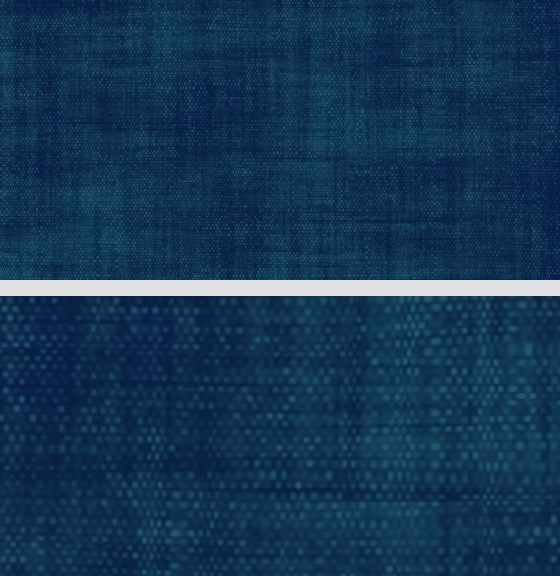
Top, the full canvas; bottom, a detail of the centre.
Write a Shadertoy shader that draws this texture.

```glsl
const vec3 NAVY = vec3(0.030, 0.135, 0.260);
const vec3 TEAL = vec3(0.110, 0.295, 0.402);
const vec3 DYE_SHIFT = vec3(-0.004, 0.011, -0.010);
const vec2 STITCHES = vec2(80.0, 94.0);   // stitches per canvas height
const float BASE_TONE = 0.27;
const float STITCH_GAIN = 0.56;
const float GRAIN_GAIN = 0.15;
const float BLOTCH_GAIN = 0.25;
const float BAND_GAIN = 0.18;
const float THREAD_GAIN = 0.15;
const float SLUB_GAIN = 0.30;
const float WOBBLE = 0.004;
const float PI = 3.14159;

float hash(vec2 p) {
    vec3 h = fract(p.xyx * 0.1031);
    h += dot(h, h.yzx + 33.33);
    return fract((h.x + h.y) * h.z);
}

float noise(vec2 p) {
    vec2 cell = floor(p);
    vec2 f = fract(p);
    f = f * f * (3.0 - 2.0 * f);
    float low = mix(hash(cell), hash(cell + vec2(1, 0)), f.x);
    float high = mix(hash(cell + vec2(0, 1)), hash(cell + vec2(1, 1)), f.x);
    return mix(low, high, f.y);
}

float signedNoise(vec2 p) {
    return 2.0 * noise(p) - 1.0;
}

float fbm(vec2 p) {
    float sum = 0.0;
    float gain = 0.6;
    for (int i = 0; i < 4; i++) {
        sum += gain * signedNoise(p);
        p = p * 2.1 + 17.3;
        gain *= 0.55;
    }
    return sum;
}

// Staggered rows of raised stitches, uneven in spacing and brightness
float stitches(vec2 p, float pixel) {
    vec2 q = p * STITCHES;
    q.x += 0.6 * signedNoise(vec2(p.x * 30.0, p.y * 3.0));
    q.y += 0.6 * signedNoise(vec2(p.x * 3.0, p.y * 34.0) + 47.0);
    q.x += 0.5 * mod(floor(q.y), 2.0);
    vec2 cell = floor(q);
    vec2 f = q - cell - 0.5;
    float bump = (0.5 + 0.5 * cos(2.0 * PI * f.x)) * cos(PI * f.y);
    float strength = mix(0.1, 1.8, hash(cell + 41.0)) * mix(0.6, 1.4, noise(p * 13.0 + 3.0));
    float coarse = smoothstep(0.5, 1.2, pixel * STITCHES.y);
    return mix(bump * strength, 0.3, coarse);
}

// Broad uneven bands along both thread directions
float bands(vec2 p) {
    float warp = signedNoise(vec2(p.x * 8.0, p.y * 0.7) + 5.0)
               + 0.8 * signedNoise(vec2(p.x * 34.0, p.y * 1.6) + 23.0);
    float weft = 0.9 * signedNoise(vec2(p.x * 1.2, p.y * 10.0) + 61.0)
               + 0.8 * signedNoise(vec2(p.x * 2.0, p.y * 36.0) + 83.0);
    return 0.8 * (warp + weft);
}

// Fine variation from one thread to the next
float threads(vec2 p) {
    return signedNoise(vec2(p.x * 120.0, p.y * 6.0) + 131.0)
         + signedNoise(vec2(p.x * 7.0, p.y * 115.0) + 157.0);
}

// Occasional dark, thin thread faults, longer across than up
float slubs(vec2 p) {
    float weft = noise(vec2(p.x * 2.6, p.y * 80.0) + 201.0);
    float warp = noise(vec2(p.x * 75.0, p.y * 3.5) + 233.0);
    return smoothstep(0.82, 0.97, weft) + 0.7 * smoothstep(0.83, 0.98, warp);
}

void mainImage(out vec4 fragColor, in vec2 fragCoord) {
    float pixel = 1.0 / iResolution.y;
    vec2 p = fragCoord * pixel;

    // Slightly wavy cloth
    p += WOBBLE * vec2(signedNoise(p * 3.0 + 11.0), signedNoise(p * 3.0 + 29.0));

    float blotch = fbm(p * vec2(3.0, 3.6) + 7.0);
    float band = bands(p);
    float slub = slubs(p);
    float grain = signedNoise(p * vec2(150.0, 140.0) + 311.0);

    float tone = BASE_TONE
               + STITCH_GAIN * stitches(p, pixel)
               + GRAIN_GAIN * grain
               + BLOTCH_GAIN * blotch
               + BAND_GAIN * band
               + THREAD_GAIN * threads(p)
               - SLUB_GAIN * slub;

    // Fold the deepest shadows up so they stay within the dye range
    tone = 0.5 * (tone + sqrt(tone * tone + 0.012));
    tone = min(tone - 0.025, 1.25);
    float dye = clamp(blotch + 0.5 * band - 0.6 * slub, -1.1, 1.1);
    fragColor = vec4(mix(NAVY, TEAL, tone) + DYE_SHIFT * dye, 1.0);
}
```
